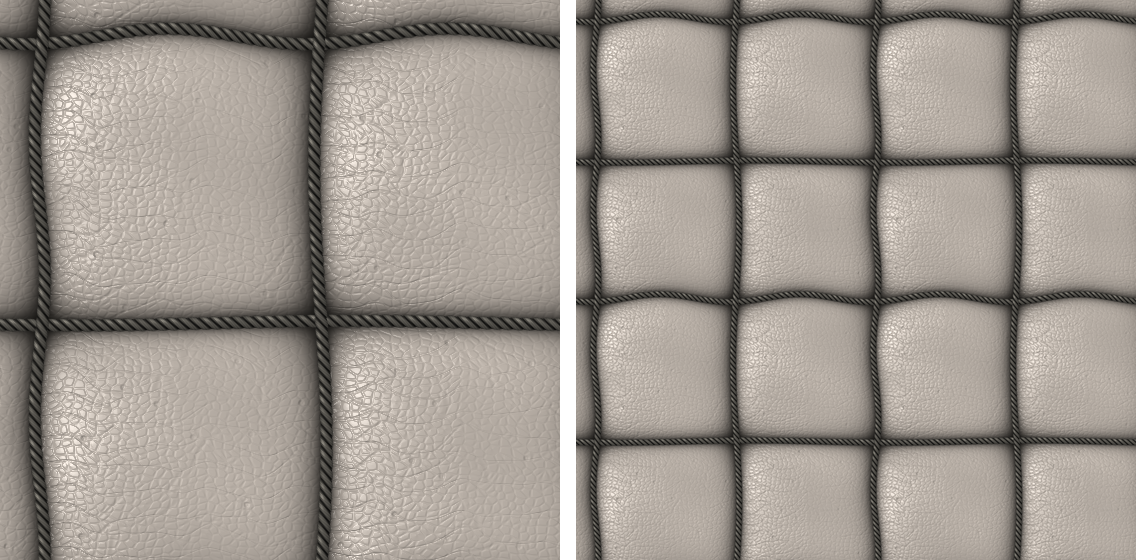
Left, the tile; right, the same tile 2 across and 2 down.
Write a WebGL 1 fragment shader that draws this texture.

```glsl
precision highp float;
// Pale leather cushions, two by two, pressed between wandering twisted cords.
// Wrapped cellular noise gives grain, creases and pits; its slopes are lit
// from the left, then the cords and their soft contact shadows are laid over.

uniform vec2 u_resolution;

#define TAU 6.2831853
#define CORD_RADIUS 0.0118
#define CORD_TWISTS 52.0
#define GRAIN_CELLS vec2(60.0, 76.0)
#define GRAIN_DEPTH 0.0011
#define CREASE_CELLS vec2(6.0, 24.0)
#define CREASE_DEPTH 0.0012
#define PIT_CELLS vec2(8.0)
#define PILLOW_SLOPE 0.6
#define GLOSS 0.42
#define LEATHER_COLOR vec3(0.712, 0.677, 0.642)
#define SHADOW_COLOR vec3(0.085, 0.080, 0.072)

vec2 hash2(vec2 c) {
  return fract(sin(vec2(dot(c, vec2(127.1, 311.7)),
                        dot(c, vec2(269.5, 183.3)))) * 43758.55);
}

// Distances to the two nearest feature points; wraps after 'cells' repeats.
vec2 cellular(vec2 p, vec2 cells) {
  p *= cells;
  vec2 base = floor(p), local = fract(p), nearest = vec2(8.0);
  for (int j = -1; j <= 1; j++) {
    for (int i = -1; i <= 1; i++) {
      vec2 offset = vec2(float(i), float(j));
      vec2 point = offset + 0.1 + 0.8 * hash2(mod(base + offset, cells) + cells.x);
      float d = length(point - local);
      nearest.y = min(nearest.y, max(nearest.x, d));
      nearest.x = min(nearest.x, d);
    }
  }
  return nearest;
}

// Slow periodic variation, roughly -1 to 1.
float drift(vec2 p) {
  return 0.5 * sin(TAU * (2.0 * p.x + p.y) + 1.3 * sin(TAU * 3.0 * p.y))
       + 0.5 * sin(TAU * (3.0 * p.y - p.x) + 1.7 * sin(TAU * 2.0 * p.x + 2.0));
}

float leatherHeight(vec2 p) {
  vec2 warped = p + 0.006 * sin(TAU * vec2(5.0, 4.0) * p.yx + vec2(0.4, 2.1))
                  + 0.002 * sin(TAU * vec2(17.0, 13.0) * p.yx);
  vec2 grain = cellular(warped, GRAIN_CELLS);
  vec2 crease = cellular(warped + vec2(0.0, 0.006 * sin(TAU * 7.0 * p.x)), CREASE_CELLS);
  float pit = cellular(p, PIT_CELLS).x;
  return GRAIN_DEPTH * (smoothstep(0.0, 0.45, grain.y - grain.x) - 0.3 * grain.x)
       + CREASE_DEPTH * smoothstep(0.0, 0.09, crease.y - crease.x)
       + 0.0025 * smoothstep(0.015, 0.055, pit);
}

// Signed offset from a cord: course = (centre, sway, waves, phase).
float cordOffset(float across, float along, vec4 course) {
  float d = across - course.x - course.y * sin(TAU * course.z * along + course.w);
  return d - floor(d + 0.5);
}

float nearer(float a, float b) {
  return abs(a) < abs(b) ? a : b;
}

// Twisted cord: rgb is its shade, a its coverage.
vec4 cord(float offset, float along, float lightSide, float pixel) {
  float s = offset / CORD_RADIUS;
  float phase = CORD_TWISTS * along + 0.72 * s;
  float strand = abs(sin(0.5 * TAU * phase));
  float radius = CORD_RADIUS * (0.82 + 0.18 * strand);
  float dome = sqrt(max(0.0, 1.0 - s * s));
  float fibre = 0.5 + 0.5 * sin(TAU * (4.0 * phase - 0.9 * s));
  float shade = 0.08 + 0.24 * smoothstep(0.1, 0.85, strand) * (0.35 + 0.65 * dome);
  shade += 0.035 * (fibre - 0.5) + 0.05 * lightSide * s * dome;
  float glint = smoothstep(0.76, 0.97, strand) * exp(-9.0 * pow(s * lightSide - 0.55, 2.0));
  shade += 0.2 * glint * (0.6 + 0.4 * sin(TAU * 11.0 * along));
  float cover = 1.0 - smoothstep(-pixel, pixel, abs(offset) - radius);
  return vec4(shade * vec3(1.03, 1.0, 0.93), cover);
}

void main() {
  vec2 p = gl_FragCoord.xy / u_resolution;
  float pixel = 0.9 / min(u_resolution.x, u_resolution.y);

  // Cord courses
  float dx = nearer(cordOffset(p.x, p.y, vec4(0.071, 0.009, 2.0, 1.5)),
                    cordOffset(p.x, p.y, vec4(0.572, 0.011, 1.0, 0.3)));
  float dy = nearer(cordOffset(p.y, p.x, vec4(0.423, 0.004, 1.0, 3.9)),
                    cordOffset(p.y, p.x, vec4(0.935, 0.014, 2.0, -2.2)));
  vec2 d = vec2(dx, dy);
  vec2 gap = max(abs(d) - 0.6 * CORD_RADIUS, 0.0);

  // Leather relief and cushion curvature
  float variation = drift(p);
  float leftSide = step(0.0, dx) * exp(-gap.x / 0.13);
  float h = leatherHeight(p), e = 0.0014;
  vec2 slope = vec2(leatherHeight(p + vec2(e, 0.0)) - h,
                    leatherHeight(p + vec2(0.0, e)) - h) / e;
  slope *= 0.42 + 0.75 * leftSide + 0.1 * variation;
  vec2 bulge = PILLOW_SLOPE * sign(d) * exp(-gap / 0.055);
  vec3 normal = normalize(vec3(-slope - bulge, 1.0));

  // Light
  vec3 light = normalize(vec3(-0.42, 0.18, 0.9));
  float diffuse = max(dot(normal, light), 0.0);
  float shine = pow(max(dot(normal, normalize(light + vec3(0.0, 0.0, 1.0))), 0.0), 70.0);
  vec3 color = LEATHER_COLOR * (0.43 + 0.64 * diffuse + 0.025 * variation);
  color += GLOSS * shine * (0.1 + 0.8 * leftSide) * (0.75 + 0.3 * variation);

  // Contact shadow, deeper at the right of each cushion and in its corners
  vec2 reach = vec2(dx < 0.0 ? 0.019 : 0.013, dy > 0.0 ? 0.016 : 0.012);
  vec2 near = exp(-gap / reach), wide = exp(-gap / 0.038);
  float shadow = 1.0 - (1.0 - 0.85 * near.x) * (1.0 - 0.8 * near.y)
                     * (1.0 - 0.95 * wide.x * wide.y);
  color = mix(color, SHADOW_COLOR, shadow);

  // Cords, the upright ones on top
  vec4 level = cord(dy, p.x, 1.0, pixel);
  vec4 upright = cord(dx, p.y, -1.0, pixel);
  color = mix(color, level.rgb, level.a);
  color = mix(color, upright.rgb, upright.a);
  gl_FragColor = vec4(color, 1.0);
}
```
